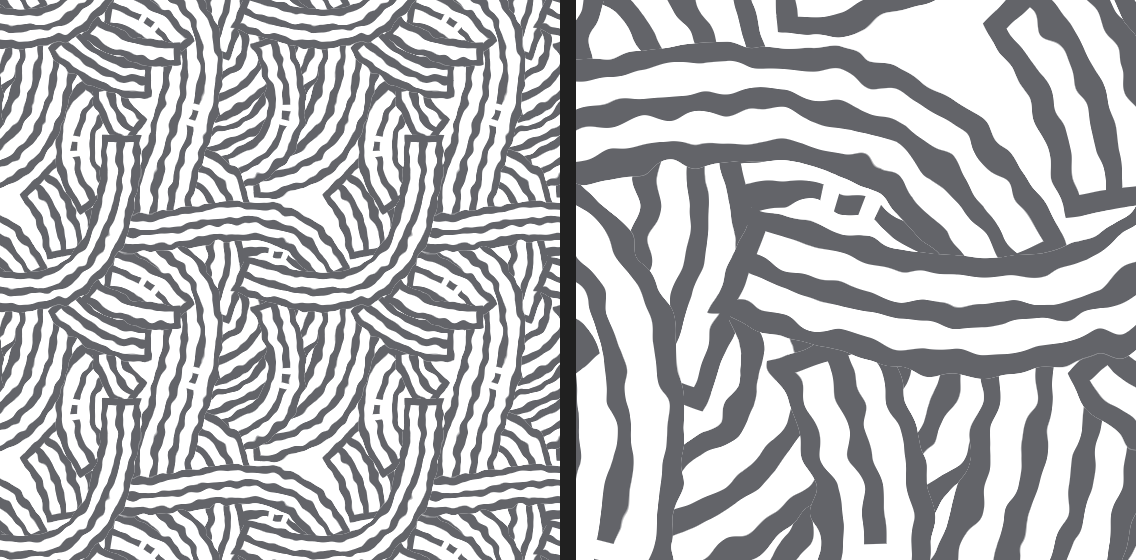
Left: the whole. Right: its middle third, enlarged.
A three.js fragment shader for this pattern:

```glsl
varying vec2 vUv;

const float UNITS = 768.0;              // drawing units across the canvas
const vec2 TILE = vec2(415.0, 361.0);   // size of one repeat
const vec3 PAPER = vec3(1.0);
const vec3 INK = vec3(0.387, 0.392, 0.412);
const vec2 NO_GAP = vec2(-9.0, 0.0);
const float HALF_LINE = 4.8;
const int STEPS = 14;

float hash(vec2 p) {
  vec3 q = fract(vec3(p.xyx) * 0.1031);
  q += dot(q, q.yzx + 33.33);
  return fract((q.x + q.y) * q.z);
}

float noise(vec2 p) {
  vec2 cell = floor(p);
  vec2 f = fract(p);
  f = f * f * (3.0 - 2.0 * f);
  return mix(mix(hash(cell), hash(cell + vec2(1.0, 0.0)), f.x),
             mix(hash(cell + vec2(0.0, 1.0)), hash(cell + vec2(1.0)), f.x), f.y);
}

vec2 bezier(vec2 a, vec2 b, vec2 c, vec2 d, float t) {
  float s = 1.0 - t;
  return s * s * s * a + 3.0 * s * t * (s * b + t * c) + t * t * t * d;
}

// Signed distance to the curve, and the parameter of its nearest point
vec2 curveCoords(vec2 p, vec2 a, vec2 b, vec2 c, vec2 d) {
  vec2 best = vec2(1e4, 0.0);
  vec2 from = a;
  for (int i = 0; i < STEPS; i++) {
    vec2 to = bezier(a, b, c, d, float(i + 1) / float(STEPS));
    vec2 seg = to - from;
    vec2 rel = p - from;
    float h = clamp(dot(rel, seg) / dot(seg, seg), 0.0, 1.0);
    float dist = length(rel - seg * h);
    if (dist < abs(best.x)) {
      float side = seg.x * rel.y - seg.y * rel.x < 0.0 ? -1.0 : 1.0;
      best = vec2(dist * side, (float(i) + h) / float(STEPS));
    }
    from = to;
  }
  return best;
}

// Lays a striped band over the ink; band = half width, stripe spacing;
// gap = curve parameter and offset of a broken stripe
float ribbon(float ink, vec2 p, float px, vec2 a, vec2 b, vec2 c, vec2 d,
             vec2 band, vec2 gap) {
  vec2 center = 0.5 * (a + d);
  vec2 q = mod(p - center + 0.5 * TILE, TILE) - 0.5 * TILE + center;
  vec2 curve = curveCoords(q, a, b, c, d);
  if (abs(curve.x) > band.x + 14.0) return ink;

  // Hand-drawn wobble and uneven line weight
  float across = curve.x + (noise(q / 13.0) - 0.5) * 6.5;
  float weight = HALF_LINE + (noise(q / 9.0 + 40.0) - 0.5) * 1.8;

  float end = max(dot(a - q, normalize(b - a)), dot(q - d, normalize(d - c)));
  float edge = max(abs(across) - band.x, end);
  float stripe = abs(mod(across + band.x + 0.5 * band.y, band.y) - 0.5 * band.y);

  // Two breaks leave a short dash between them
  float along = abs(curve.y - gap.x) * length(d - a);
  if (abs(across - gap.y) < 0.5 * band.y) {
    stripe = max(stripe, weight + 4.0 - abs(along - 10.0));
  }
  float line = clamp(0.5 - (min(stripe, abs(end)) - weight) / px, 0.0, 1.0);
  float cover = clamp(0.5 - (edge - weight) / px, 0.0, 1.0);
  return mix(ink, line, cover);
}

void main() {
  vec2 p = vec2(vUv.x, 1.0 - vUv.y) * UNITS;
  float px = max(fwidth(vUv.x) * UNITS, 0.001);
  float k = 0.0;

  // Deep fans and leaf
  k = ribbon(k, p, px, vec2(470, 245), vec2(500, 275), vec2(508, 305), vec2(515, 345), vec2(33, 22), NO_GAP);
  k = ribbon(k, p, px, vec2(548, 130), vec2(508, 175), vec2(510, 225), vec2(545, 275), vec2(24, 24), vec2(0.5, 0));
  k = ribbon(k, p, px, vec2(150, 120), vec2(152, 150), vec2(165, 165), vec2(185, 180), vec2(20, 20), NO_GAP);
  k = ribbon(k, p, px, vec2(430, 60), vec2(425, 90), vec2(410, 105), vec2(390, 110), vec2(24, 24), NO_GAP);
  k = ribbon(k, p, px, vec2(482, 55), vec2(478, 160), vec2(445, 225), vec2(350, 232), vec2(36, 24), NO_GAP);
  k = ribbon(k, p, px, vec2(312, 320), vec2(316, 360), vec2(305, 390), vec2(290, 430), vec2(24, 24), NO_GAP);

  // Middle bundle
  k = ribbon(k, p, px, vec2(375, 110), vec2(375, 160), vec2(345, 180), vec2(270, 198), vec2(33, 22), NO_GAP);
  k = ribbon(k, p, px, vec2(350, 22), vec2(378, 70), vec2(355, 115), vec2(290, 140), vec2(24, 24), NO_GAP);
  k = ribbon(k, p, px, vec2(372, 55), vec2(400, 130), vec2(415, 205), vec2(315, 238), vec2(22, 22), vec2(0.48, 0));
  k = ribbon(k, p, px, vec2(255, 228), vec2(295, 230), vec2(312, 255), vec2(318, 290), vec2(24, 24), NO_GAP);
  k = ribbon(k, p, px, vec2(330, 346), vec2(370, 338), vec2(395, 350), vec2(425, 375), vec2(20, 20), vec2(0.5, 0));

  // Tall ribbon and the arcs tucked over it
  k = ribbon(k, p, px, vec2(185, -25), vec2(350, 60), vec2(210, 200), vec2(222, 312), vec2(36, 24), vec2(0.56, -12));
  k = ribbon(k, p, px, vec2(150, 10), vec2(185, 15), vec2(215, 35), vec2(242, 70), vec2(24, 24), vec2(0.55, 0));
  k = ribbon(k, p, px, vec2(85, 55), vec2(110, 85), vec2(150, 110), vec2(203, 110), vec2(20, 20), NO_GAP);
  k = ribbon(k, p, px, vec2(125, 38), vec2(160, 65), vec2(200, 75), vec2(243, 74), vec2(12, 24), NO_GAP);

  // Long waves on top
  k = ribbon(k, p, px, vec2(163, 318), vec2(250, 335), vec2(390, 240), vec2(455, 378), vec2(22, 22), NO_GAP);
  k = ribbon(k, p, px, vec2(332, 375), vec2(440, 420), vec2(580, 435), vec2(582, 190), vec2(22, 22), NO_GAP);

  gl_FragColor = vec4(mix(PAPER, INK, k), 1.0);
}
```
